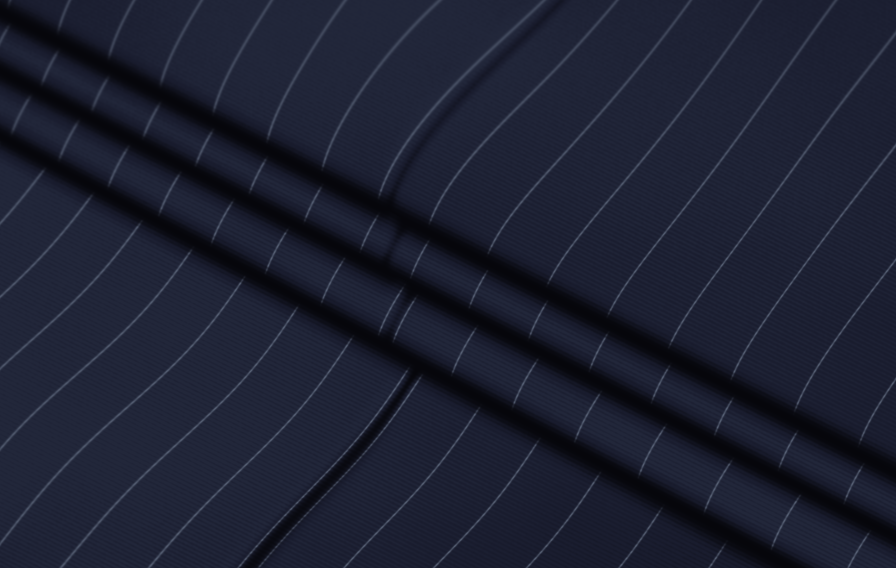
Write a WebGL 2 fragment shader that draws this texture.

```glsl
#version 300 es
precision highp float;

#define LEAN 0.80
#define ROLL_SHIFT 0.026
#define ROLL_WIDTH 0.060
#define SHADOW_WIDTH 0.060
#define THREAD_WIDTH 0.0016
#define THREAD_GAIN 0.62
#define TWILL_PERIOD 0.008
#define TWILL_GAIN 0.13
#define GRAIN_GAIN 0.10

uniform vec2 u_resolution;
out vec4 outColor;

const vec3 NIGHT = vec3(0.022, 0.023, 0.042);
const vec3 NAVY = vec3(0.098, 0.110, 0.180);
const vec3 SHEEN = vec3(0.132, 0.152, 0.228);
const vec3 THREAD = vec3(0.47, 0.52, 0.60);

// Lower border of each upper layer: height at the left, downward slope
const vec2 BORDER[3] = vec2[3](vec2(0.981, 0.515), vec2(0.877, 0.520), vec2(0.763, 0.545));
// Pinstripes per layer: start, spacing, spacing growth, jump at the pleat
const vec4 STRIPES[4] = vec4[4](
    vec4(0.099, 0.0885, 0.00093, -0.012), vec4(0.070, 0.0874, 0.00103, -0.012),
    vec4(0.017, 0.0823, 0.00144, 0.025), vec4(0.088, 0.0823, 0.00132, 0.023));
const float PLEAT[4] = float[4](0.683, 0.675, 0.679, 0.741);

float hash(vec2 p) {
    vec3 q = fract(vec3(p.xyx) * 0.1031);
    q += dot(q, q.yzx + 33.33);
    return fract((q.x + q.y) * q.z);
}

float noise(vec2 p) {
    vec2 i = floor(p), f = fract(p);
    f = f * f * (3.0 - 2.0 * f);
    return mix(mix(hash(i), hash(i + vec2(1, 0)), f.x),
               mix(hash(i + vec2(0, 1)), hash(i + vec2(1, 1)), f.x), f.y);
}

float heightAbove(vec2 p, int border) {
    return p.y - BORDER[border].x + BORDER[border].y * p.x;
}

float bump(float x, float width) {
    return exp(-x * x / (width * width));
}

// Follows the weave down to the layer border and returns the x met there
float weaveCoord(vec2 p, int layer, float h) {
    float lean = LEAN;
    if (layer == 0) lean = mix(0.66, 0.93, smoothstep(0.55, 1.0, p.x))
                         - 0.15 * smoothstep(1.0, 1.5, p.x);
    if (layer == 3) lean = mix(0.92, 0.80, smoothstep(0.0, 0.55, p.x));
    float t = h / (1.0 + BORDER[min(layer, 2)].y * lean);
    float roll = ROLL_SHIFT * (1.0 - exp(-max(t, 0.0) / ROLL_WIDTH));
    float sway = layer == 3 ? 0.008 * sin(t * 14.0) : 0.0;
    return p.x - lean * t + roll + sway;
}

// Distance to the nearest pinstripe of a layer
float stripeDistance(float s, int layer) {
    vec4 k = STRIPES[layer];
    s -= k.w * step(PLEAT[layer], s);
    float n = (sqrt(max(k.y * k.y + 4.0 * k.z * (s - k.x), 0.0)) - k.y) / (2.0 * k.z);
    return abs(n - round(n)) * (k.y + 2.0 * k.z * n);
}

// Light on the cloth, from 0 in the creases to 1 in the sheen
float clothLight(vec2 p, int layer, float h) {
    float light = 0.70;
    if (layer == 0) {
        light = 0.60 + 0.36 * bump(length((p - vec2(0.62, 0.97)) * vec2(1.0, 1.4)), 0.42)
              + 0.20 * bump(length(p - vec2(1.30, 0.72)), 0.40);
    } else if (layer == 3) {
        light = mix(0.92, 0.66, smoothstep(0.25, 1.1, p.x)) - 0.12 * smoothstep(0.2, 0.0, p.y);
    } else {
        light = 0.88;
    }
    if (layer < 3) light *= smoothstep(-0.008, 0.052, h);
    if (layer > 0) light *= smoothstep(-0.004, SHADOW_WIDTH, -heightAbove(p, layer - 1));
    return light;
}

void main() {
    vec2 p = gl_FragCoord.xy / u_resolution.y;
    float px = 1.0 / u_resolution.y;

    // Upper cloth, two rolled folds, lower cloth
    int layer = 0;
    for (int i = 0; i < 3; i++) if (heightAbove(p, i) < 0.0) layer = i + 1;
    float h = heightAbove(p, min(layer, 2));
    float s = weaveCoord(p, layer, h);
    float light = clothLight(p, layer, h);
    float blur = clamp(smoothstep(0.5, 1.0, p.y) + 0.4 * smoothstep(0.5, 0.0, p.x), 0.0, 1.0);

    // Pleat crossing every layer, widest on the lower cloth
    float side = s - PLEAT[layer];
    float pleatWidth = layer == 3 ? 0.006 + 0.010 * smoothstep(0.0, 0.25, -h) : 0.008;
    float pleatDepth = layer == 3 ? 0.80 : 0.50;
    light *= 1.0 - pleatDepth * bump(side, pleatWidth);
    light += 0.10 * bump(side + 0.022, 0.012) * smoothstep(0.03, 0.1, abs(h));

    // Twill ribs and fine grain
    float ribs = cos(6.2832 * (p.y + 0.5 * p.x) / TWILL_PERIOD);
    float ribFade = (1.0 - smoothstep(0.36, 0.5, px / TWILL_PERIOD)) * (1.0 - 0.8 * blur);
    light *= 1.0 + TWILL_GAIN * ribs * ribFade
           + GRAIN_GAIN * (noise(p * 260.0) - 0.5) + 0.08 * (noise(p * 9.0) - 0.5);

    vec3 color = mix(NIGHT, NAVY, smoothstep(0.0, 0.62, light));
    color = mix(color, SHEEN, smoothstep(0.55, 1.0, light));

    // Stitched pinstripes, softer away from the focus
    float width = max(THREAD_WIDTH * (1.0 + 0.7 * blur), 0.65 * px);
    float stitch = 1.0 - 0.3 * (1.0 - blur) * (0.5 + 0.5 * cos(6.2832 * p.y / 0.011));
    float thread = bump(stripeDistance(s, layer), width) * stitch * (1.0 - 0.45 * blur);
    color = mix(color, THREAD, THREAD_GAIN * thread * smoothstep(0.08, 0.6, light));

    outColor = vec4(color, 1.0);
}
```
